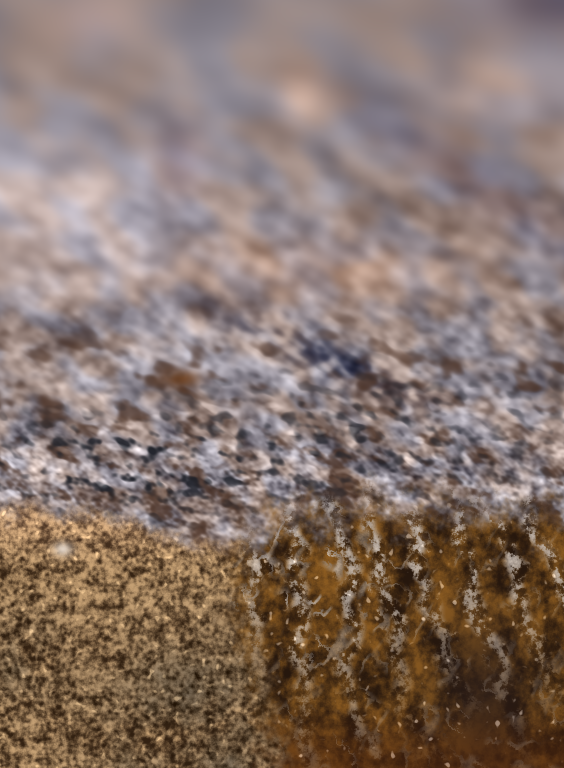
Write a Shadertoy shader that draws this texture.

```glsl
vec2 hash2(vec2 p) {
    p = vec2(dot(p, vec2(127.1, 311.7)), dot(p, vec2(269.5, 183.3)));
    return fract(sin(p) * 43758.5453) * 2.0 - 1.0;
}

// Gradient noise, roughly -0.7 to 0.7
float gnoise(vec2 p) {
    vec2 i = floor(p), f = fract(p);
    vec2 u = f * f * f * (f * (f * 6.0 - 15.0) + 10.0);
    float a = dot(hash2(i), f);
    float b = dot(hash2(i + vec2(1, 0)), f - vec2(1, 0));
    float c = dot(hash2(i + vec2(0, 1)), f - vec2(0, 1));
    float d = dot(hash2(i + 1.0), f - 1.0);
    return mix(mix(a, b, u.x), mix(c, d, u.x), u.y);
}

float fbm(vec2 p) {
    float sum = 0.0, amp = 1.0;
    for (int i = 0; i < 4; i++) {
        sum += amp * gnoise(p);
        p = mat2(1.6, 1.2, -1.2, 1.6) * p + 7.3;
        amp *= 0.65;
    }
    return sum;
}

float glow(vec2 p, vec2 center, vec2 radius) {
    vec2 d = (p - center) / radius;
    return exp(-dot(d, d));
}

// Octaves that appear one by one as the surface comes into focus
float focusNoise(vec2 p, float focus) {
    float sum = 0.0, freq = 11.0;
    for (int i = 0; i < 5; i++) {
        float start = float(i) * 0.27 - 0.32;
        sum += gnoise(p * freq + float(i) * 13.7) * smoothstep(start, start + 0.3, focus);
        p = mat2(0.98, 0.199, -0.199, 0.98) * p;
        freq *= 1.9;
    }
    return sum;
}

// Out-of-focus upper surface
vec3 plateau(vec2 p) {
    float focus = clamp((0.97 - p.y) / 0.6, 0.0, 1.0);
    vec2 q = vec2(p.x * 0.9, p.y * 1.15 + p.x * 0.25);
    float relief = focusNoise(q, focus);
    float tint = focusNoise(q * 0.9 + 31.0, focus * 0.6);
    vec3 col = mix(vec3(0.53, 0.51, 0.55), vec3(0.60, 0.52, 0.49), smoothstep(-0.4, 0.4, tint));
    col += relief * mix(0.10, 0.31, focus);

    // Broad pools of light and shade
    col += vec3(0.17, 0.17, 0.18) * glow(p, vec2(0.07, 0.73), vec2(0.21, 0.14));
    col += vec3(0.19, 0.15, 0.12) * glow(p, vec2(0.39, 0.875), vec2(0.035, 0.04));
    col += vec3(0.11, 0.08, 0.07) * glow(p, vec2(0.12, 0.975), vec2(0.06, 0.04));
    col += vec3(0.11, 0.06, 0.02) * glow(p, vec2(0.42, 0.65), vec2(0.20, 0.05));
    col += vec3(0.08, 0.05, 0.03) * glow(p, vec2(0.66, 0.88), vec2(0.13, 0.06));
    col -= vec3(0.18, 0.17, 0.12) * glow(p, vec2(0.235, 0.79), vec2(0.035, 0.05));
    col -= vec3(0.14, 0.14, 0.10) * glow(p, vec2(0.73, 1.0), vec2(0.12, 0.05));
    col -= 0.06 * glow(p, vec2(0.03, 0.91), vec2(0.10, 0.07));
    vec2 s = p - vec2(0.62, 0.76);
    col -= vec3(0.13, 0.13, 0.10) * glow(vec2(s.x, s.y + s.x * 0.6), vec2(0), vec2(0.16, 0.04));

    // Dark diagonal crease
    s = p - vec2(0.43, 0.53);
    col -= vec3(0.23, 0.20, 0.15) * glow(vec2(s.x, s.y + s.x * 0.4), vec2(0), vec2(0.14, 0.025))
         * smoothstep(0.5, -0.3, relief);

    // Rusty hollows and blue-black pits
    float nearBand = smoothstep(0.64, 0.5, p.y);
    float hollow = smoothstep(0.05, 0.4, gnoise(q * vec2(24, 34) + 4.0) - 0.25 * relief);
    col = mix(col, vec3(0.32, 0.22, 0.17), hollow * nearBand * 0.75);
    col = mix(col, vec3(0.42, 0.23, 0.09), 0.8 * glow(p, vec2(0.235, 0.507), vec2(0.028, 0.012)));
    float pit = smoothstep(0.0, 0.4, gnoise(q * vec2(42, 56)) + 0.4 * gnoise(q * 95.0) - 0.2 * relief);
    float pitZone = glow(p, vec2(0.12, 0.39), vec2(0.24, 0.06)) + 0.6 * glow(p, vec2(0.5, 0.43), vec2(0.3, 0.09));
    col = mix(col, vec3(0.12, 0.13, 0.16), pit * min(pitZone, 0.95));
    float glint = smoothstep(0.1, 0.4, gnoise(q * vec2(45, 55) + 9.0));
    return col + glint * 0.2 * smoothstep(0.56, 0.42, p.y);
}

// Dry grainy stone, lower left
vec3 sandstone(vec2 p) {
    float grain = fbm(p * 60.0) + 0.9 * gnoise(p * 150.0);
    float stain = fbm(p * 11.0 + 5.0);
    vec3 col = mix(vec3(0.20, 0.13, 0.07), vec3(0.79, 0.64, 0.46), smoothstep(-0.9, 0.8, grain + stain * 0.55));
    float damp = glow(p, vec2(0.26, 0.05), vec2(0.13, 0.12)) + 0.7 * glow(p, vec2(0.03, 0.14), vec2(0.05, 0.06));
    col = mix(col, vec3(0.27, 0.23, 0.18) + grain * 0.22, clamp(damp * (0.6 + stain), 0.0, 0.8));
    col += vec3(0.27, 0.24, 0.19) * smoothstep(0.2, 0.5, gnoise(p * 115.0 + 3.0));
    col += vec3(0.13, 0.10, 0.09) * smoothstep(0.25, 0.34, p.y);
    return mix(col, vec3(0.88, 0.82, 0.76), glow(p, vec2(0.082, 0.285), vec2(0.012, 0.009)));
}

// Wet ochre face with pale mineral runs
vec3 wetFace(vec2 p) {
    float mottled = fbm(vec2(p.x * 20.0, p.y * 13.0));
    float fine = fbm(p * 58.0 + 17.0);
    vec3 col = mix(vec3(0.15, 0.09, 0.05), vec3(0.55, 0.36, 0.13), smoothstep(-0.75, 0.75, mottled + fine * 0.6));
    col = mix(col, vec3(0.15, 0.10, 0.09), 0.75 * glow(p, vec2(0.63, 0.09), vec2(0.06, 0.10)));
    col = mix(col, vec3(0.30, 0.14, 0.05), 0.5 * smoothstep(0.10, 0.0, p.y));
    float runs = 0.0;
    for (int i = 0; i < 8; i++) {
        float k = float(i), drop = 0.35 - p.y;
        float axis = 0.32 + k * 0.052 + drop * (0.06 + 0.05 * k) + 0.04 * gnoise(vec2(k * 9.3, p.y * 18.0));
        float width = 0.016 + 0.02 * gnoise(vec2(k * 5.3, p.y * 35.0));
        float reach = smoothstep(0.42 + 0.1 * hash2(vec2(k, 4.0)).x, 0.05, drop);
        runs = max(runs, reach * smoothstep(width, width * 0.2, abs(p.x - axis)));
    }
    float broken = smoothstep(-0.15, 0.25, fine + 0.5 * gnoise(p * vec2(45, 28)));
    // Thin curled crusts
    float curl = smoothstep(0.10, 0.02, abs(gnoise(p * vec2(36, 30) + 0.3 * fine)));
    curl *= smoothstep(-0.1, 0.2, gnoise(p * vec2(30, 24) + 8.0));
    curl *= 0.25 + 0.75 * glow(p, vec2(0.38, 0.26), vec2(0.14, 0.12));
    col = mix(col, vec3(0.66, 0.62, 0.59) + fine * 0.3, max(runs * broken, curl) * 0.85);
    return col + 0.35 * smoothstep(0.3, 0.5, gnoise(p * 95.0));
}

void mainImage(out vec4 fragColor, in vec2 fragCoord) {
    vec2 p = fragCoord / iResolution.y;
    float ragged = fbm(p * 28.0);
    float seam = 0.31 + 0.05 * smoothstep(0.25, 0.0, p.y) + ragged * 0.04;
    float wet = smoothstep(-0.035, 0.035, p.x - seam);
    vec3 face = mix(sandstone(p), wetFace(p), wet);

    // Rim dips where the two stones meet
    float rim = 0.335 - 0.045 * glow(p, vec2(0.27, p.y), vec2(0.09, 1.0)) + ragged * mix(0.02, 0.05, wet);
    float soft = mix(0.02, 0.045, wet);
    vec3 col = mix(face, plateau(p), smoothstep(-soft, soft, p.y - rim));
    fragColor = vec4(clamp(col, 0.0, 1.0), 1.0);
}
```
